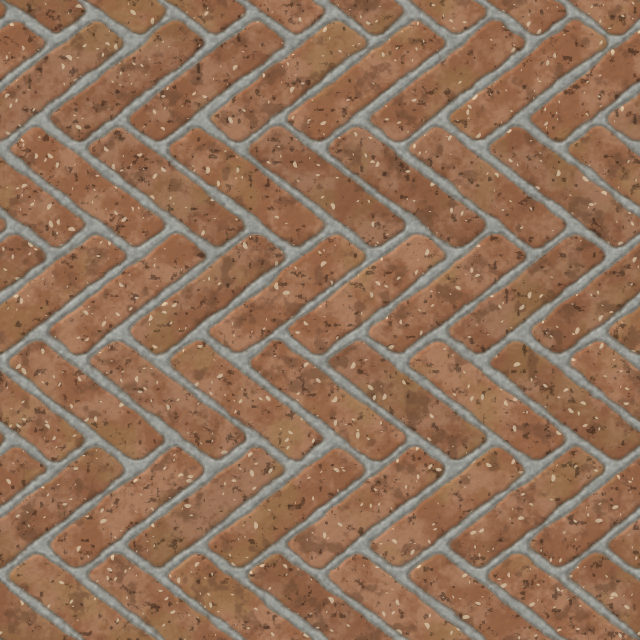
Give the GLSL for this texture, as a Shadertoy shader.

```glsl
const vec2 REPEATS = vec2(8.0, 3.0);
const float BRICK_LENGTH = 3.46; // in brick widths

float hash(vec2 p) {
    return fract(sin(dot(p, vec2(127.1, 311.7))) * 43758.5453);
}

// Value noise that wraps after a whole number of cells
float noise(vec2 p, float period) {
    vec2 i = floor(p), f = fract(p);
    f = f * f * (3.0 - 2.0 * f);
    vec2 a = mod(i, period), b = mod(i + 1.0, period);
    return mix(mix(hash(a), hash(vec2(b.x, a.y)), f.x),
               mix(hash(vec2(a.x, b.y)), hash(b), f.x), f.y);
}

float fbm(vec2 uv, float frequency) {
    float sum = 0.0, weight = 0.53;
    for (int i = 0; i < 4; i++) {
        sum += weight * noise(uv * frequency, frequency);
        frequency *= 2.0;
        weight *= 0.5;
    }
    return sum;
}

// Signed distance to the nearest brick in brick widths, and its wrapped id
vec3 herringbone(vec2 uv) {
    vec2 grid = (uv - vec2(0.588, 0.6)) * REPEATS;
    vec3 nearest = vec3(9.0);
    for (int k = 0; k < 6; k++) {
        float side = k < 3 ? -1.0 : 1.0; // rising or falling brick
        vec2 center = 0.25 * vec2(side - BRICK_LENGTH, side + 1.0 / BRICK_LENGTH);
        vec2 cell = round(grid - center) + vec2(float(k % 3 - 1), 0.0);
        vec2 o = grid - center - cell;
        vec2 local = o.x + vec2(-side, side) * BRICK_LENGTH * o.y;
        vec2 e = abs(local) - 0.5 * vec2(BRICK_LENGTH, 1.0) + 0.27;
        float d = length(max(e, 0.0)) + min(max(e.x, e.y), 0.0) - 0.17;
        if (d < nearest.x) {
            nearest = vec3(d, mod(cell, REPEATS) + vec2(0.0, side * 5.0 + 9.0));
        }
    }
    // Worn, uneven edges
    nearest.x += 0.1 * (fbm(uv, 40.0) - 0.5) + 0.05 * (noise(uv * 24.0, 24.0) - 0.5);
    return nearest;
}

float height(vec2 uv) {
    float d = herringbone(uv).x;
    float brick = 1.0 - smoothstep(-0.07, 0.04, d);
    float mortar = 0.5 * smoothstep(0.0, 0.1, d);
    return brick + mortar + 0.4 * fbm(uv, 128.0);
}

// Pale chips: small bent ellipses scattered on a wrapped grid
float chips(vec2 uv) {
    float count = 56.0, cover = 0.0;
    float blur = max(0.06, count / iResolution.y);
    vec2 base = floor(uv * count);
    for (int k = 0; k < 9; k++) {
        vec2 cell = base + vec2(k % 3 - 1, k / 3 - 1);
        vec2 id = mod(cell, count);
        vec2 o = uv * count - cell - vec2(hash(id + 3.1), hash(id + 7.7));
        float angle = 6.2832 * hash(id + 11.3);
        o = mat2(cos(angle), sin(angle), -sin(angle), cos(angle)) * o;
        o.y += 2.5 * (hash(id + 17.9) - 0.5) * o.x * o.x;
        float size = mix(0.08, 0.32, pow(hash(id + 23.5), 2.0));
        float d = length(o * vec2(1.0, 1.8)) - size;
        cover = max(cover, step(0.66, hash(id)) * (1.0 - smoothstep(-blur, blur, d)));
    }
    return cover;
}

void mainImage(out vec4 fragColor, in vec2 fragCoord) {
    vec2 uv = fragCoord / iResolution.xy;
    vec3 brick = herringbone(uv);
    float tone = hash(brick.yz);
    float grain = fbm(uv, 160.0);
    float mottle = fbm(uv, 28.0);

    // Fired clay: blotches, ochre stains, soot and pits
    vec3 clay = mix(vec3(0.56, 0.375, 0.265), vec3(0.64, 0.47, 0.36),
                    smoothstep(0.3, 0.72, mottle + 0.4 * (grain - 0.5) + 0.12 * (tone - 0.5)));
    clay = mix(clay, vec3(0.58, 0.45, 0.29), 0.5 * smoothstep(0.52, 0.75, fbm(uv + 0.37, 16.0)));
    clay = mix(clay, vec3(0.42, 0.29, 0.21), 0.6 * smoothstep(0.55, 0.75, fbm(uv + 0.71, 48.0)));
    clay *= 0.96 + 0.08 * hash(brick.zy + 5.0);
    clay *= 1.0 - 0.35 * smoothstep(0.62, 0.8, fbm(uv + 0.19, 110.0));
    clay = mix(clay, vec3(0.8, 0.72, 0.61), 0.85 * chips(uv));

    // Mortar: dirty at the brick edges, pale along the middle
    vec3 mortar = mix(vec3(0.42, 0.4, 0.36), vec3(0.52, 0.5, 0.46), smoothstep(-0.01, 0.04, brick.x));
    mortar = mix(mortar, vec3(0.6, 0.6, 0.58), smoothstep(0.03, 0.085, brick.x));
    mortar *= 0.85 + 0.3 * grain;

    float blur = max(0.025, 13.0 / iResolution.y);
    float joint = smoothstep(-blur, blur, brick.x);
    vec3 color = mix(clay, mortar, joint);

    // Light from the upper left
    vec2 toLight = vec2(-0.0012, 0.0016);
    float relief = height(uv - toLight) - height(uv + toLight);
    color *= 1.0 + clamp(relief * mix(0.22, 0.35, joint), -0.28, 0.2);

    fragColor = vec4(clamp(color, 0.0, 1.0), 1.0);
}
```
